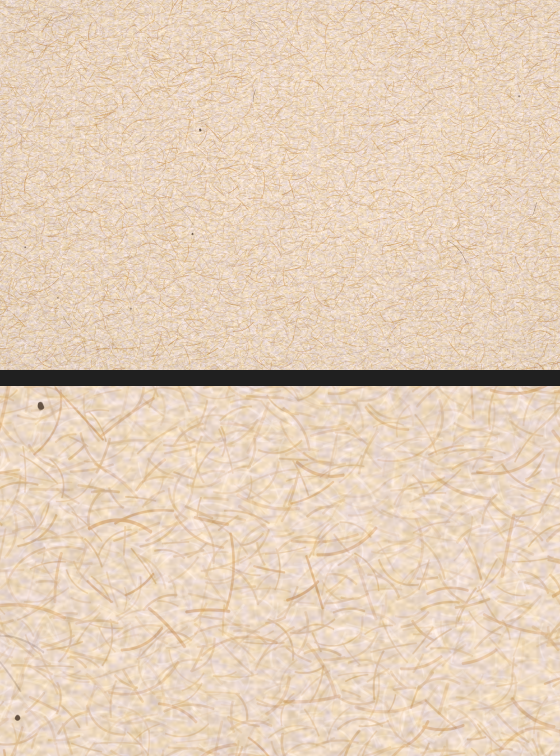
Top, the full canvas; bottom, a detail of the centre.
Reproduce this texture procedurally as a WebGL 2 fragment shader.

```glsl
#version 300 es
precision highp float;
// Recycled kraft paper: a cream sheet with fine grain, covered by layers of
// short curved fibres (bent segments scattered in a jittered grid) and a few
// dark specks. Lengths are in units of the canvas height.

#define PAPER vec3(0.922, 0.845, 0.770)
#define PALE_FIBRE vec3(0.970, 0.915, 0.870)
#define TAN_FIBRE vec3(0.820, 0.665, 0.480)
#define ORANGE_FIBRE vec3(0.790, 0.570, 0.340)
#define DARK_FIBRE vec3(0.520, 0.430, 0.350)
#define SPECK vec3(0.300, 0.230, 0.180)
#define GRAIN 0.12
#define CHROMA 0.14
#define MOTTLE 0.02
#define TILT 0.18
#define SPREAD 1.45
#define BEND 1.1

uniform vec2 u_resolution;
out vec4 outColor;

float hash(vec2 p) {
  return fract(sin(dot(p, vec2(127.1, 311.7))) * 43758.5453);
}

vec4 hash4(vec2 p) {
  return vec4(hash(p), hash(p + 17.3), hash(p + 41.9), hash(p + 73.7));
}

float noise(vec2 p) {
  vec2 i = floor(p), f = fract(p);
  f = f * f * (3.0 - 2.0 * f);
  vec2 e = vec2(0.0, 1.0);
  return mix(mix(hash(i), hash(i + e.yx), f.x),
             mix(hash(i + e.xy), hash(i + e.yy), f.x), f.y);
}

float fbm(vec2 p) {
  float sum = 0.0, amp = 0.5;
  for (int i = 0; i < 4; i++) {
    sum += amp * noise(p);
    p = p * 2.03 + 19.7;
    amp *= 0.5;
  }
  return sum;
}

// Coverage by curved fibres; share is the fraction of slots that hold one.
float fibres(vec2 p, float cell, int count, float width, float share, float seed) {
  float px = 1.0 / u_resolution.y;
  vec2 id = floor(p / cell);
  float gap = 1.0;
  for (int y = -1; y <= 1; y++)
  for (int x = -1; x <= 1; x++)
  for (int k = 0; k < count; k++) {
    vec2 c = id + vec2(x, y);
    vec2 key = c + seed + float(k) * 7.31;
    vec4 place = hash4(key), form = hash4(key + 113.5);
    if (form.w > share) continue;
    // Directions gather around a slightly rising horizontal.
    float t = 2.0 * place.z - 1.0;
    float angle = TILT + SPREAD * t * sqrt(abs(t));
    float ca = cos(angle), sa = sin(angle);
    vec2 q = mat2(ca, -sa, sa, ca) * (p / cell - c - place.xy);
    float halfLen = mix(0.3, 0.85, form.x);
    float bend = BEND * (form.y - 0.5);
    float along = clamp(q.x, -halfLen, halfLen);
    float slope = 2.0 * bend * along;
    float across = (q.y - bend * along * along) / sqrt(1.0 + slope * slope);
    float d = length(vec2(q.x - along, across)) * cell;
    float w = width * mix(0.7, 1.2, place.w);
    float ink = 1.0 - smoothstep(max(w - px, 0.0), w + 0.5 * px, d);
    gap *= 1.0 - ink * mix(0.2, 0.95, form.z);
  }
  return 1.0 - gap;
}

// Rare, slightly irregular dark grains.
float specks(vec2 p, float cell) {
  float px = 1.0 / u_resolution.y;
  vec2 id = floor(p / cell);
  vec4 h = hash4(id + 211.0);
  vec2 q = p - (id + 0.1 + 0.8 * h.xy) * cell;
  q.x *= mix(0.7, 1.3, hash(id + 5.0));
  float radius = mix(0.0013, 0.0036, h.z) * (0.7 + 0.6 * noise(p * 300.0));
  return step(h.w, 0.25) * (1.0 - smoothstep(radius - px, radius + px, length(q)));
}

void main() {
  vec2 p = gl_FragCoord.xy / u_resolution.y;
  vec2 uv = gl_FragCoord.xy / u_resolution;

  // Fibres, from the dense pale mesh to the sparse dark strands.
  float mottle = fbm(p * vec2(9.0, 13.0)) - 0.47;
  float clump = mix(0.7, 1.0, smoothstep(0.3, 0.65, fbm(p * 17.0 + 8.0)));
  vec3 color = PAPER + MOTTLE * mottle;
  color = mix(color, PALE_FIBRE, 0.60 * fibres(p, 0.021, 3, 0.0012, 0.9, 3.0));
  color = mix(color, TAN_FIBRE, 0.62 * clump * fibres(p, 0.026, 3, 0.0012, 1.0, 37.0));
  color = mix(color, ORANGE_FIBRE, 0.60 * clump * fibres(p, 0.041, 1, 0.0015, 0.75, 71.0));
  color = mix(color, DARK_FIBRE, 0.50 * fibres(p, 0.050, 1, 0.0013, 0.03, 97.0));

  // Grain over sheet and fibres alike: tiny wrinkles and a warm-cool flicker.
  float grain = noise(p * vec2(150.0, 220.0)) - 0.5;
  float fine = noise(p * vec2(290.0, 330.0) + 31.0) - 0.5;
  float chroma = noise(p * vec2(160.0, 210.0) + 57.0) - 0.5;
  color += GRAIN * (0.6 * grain + 0.65 * fine);
  color += CHROMA * chroma * vec3(-0.1, 0.05, 1.0);
  color = mix(color, SPECK, 0.85 * specks(p, 0.23));

  // Soft light, weaker towards the left and lower edges.
  vec2 off = uv - vec2(0.56, 0.56);
  color *= 1.005 - 0.06 * dot(off, off);
  outColor = vec4(color, 1.0);
}
```
